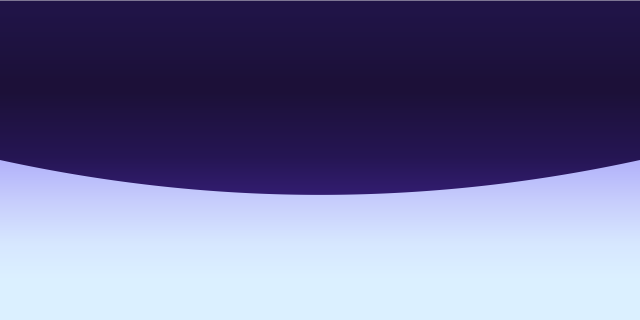
A Shadertoy shader for this background:

```glsl
// A dark violet curtain with a bowed lower edge above a pale blue gradient.

const vec3 VIOLET_TOP  = vec3(0.125, 0.078, 0.280);
const vec3 VIOLET_DEEP = vec3(0.108, 0.064, 0.220);
const vec3 VIOLET_MID  = vec3(0.145, 0.083, 0.325);
const vec3 VIOLET_GLOW = vec3(0.198, 0.112, 0.440);
const vec3 LILAC       = vec3(0.695, 0.695, 0.980);
const vec3 PERIWINKLE  = vec3(0.780, 0.805, 0.988);
const vec3 ICE         = vec3(0.840, 0.905, 0.998);
const vec3 PALE_SKY    = vec3(0.860, 0.940, 1.000);

const float RIM_CENTER = 0.391;     // height of the curve at mid canvas
const float RIM_RISE   = 0.109;     // extra height at the sides
const float HAIRLINE   = 0.0013;    // thickness of the light top border

// Linear progress of h from a to b, clamped to 0..1
float ramp(float a, float b, float h) {
    return clamp((h - a) / (b - a), 0.0, 1.0);
}

// Height of the parabolic rim
float rimHeight(float x) {
    float side = 2.0 * x - 1.0;
    return RIM_CENTER + RIM_RISE * side * side;
}

// Dark gradient, by depth below the top edge
vec3 curtainColor(float depth) {
    vec3 color = mix(VIOLET_TOP, VIOLET_DEEP, ramp(0.03, 0.25, depth));
    color = mix(color, VIOLET_MID, ramp(0.29, 0.49, depth));
    return mix(color, VIOLET_GLOW, ramp(0.49, 0.61, depth));
}

// Light gradient, by depth below the top edge
vec3 skyColor(float depth) {
    vec3 color = mix(LILAC, PERIWINKLE, ramp(0.50, 0.63, depth));
    color = mix(color, ICE, ramp(0.63, 0.76, depth));
    return mix(color, PALE_SKY, ramp(0.76, 0.87, depth));
}

void mainImage(out vec4 fragColor, in vec2 fragCoord) {
    vec2 uv = fragCoord / iResolution.xy;
    float pixel = 1.0 / iResolution.y;
    float depth = 1.0 - uv.y;

    // Curtain over sky, with a one pixel soft rim
    float curtain = ramp(-0.5 * pixel, 0.5 * pixel, uv.y - rimHeight(uv.x));
    vec3 color = mix(skyColor(depth), curtainColor(depth), curtain);

    // Thin light border along the top
    float border = ramp(-0.5 * pixel, 0.5 * pixel, HAIRLINE - depth);
    color = mix(color, vec3(1.0), border);

    fragColor = vec4(color, 1.0);
}
```
